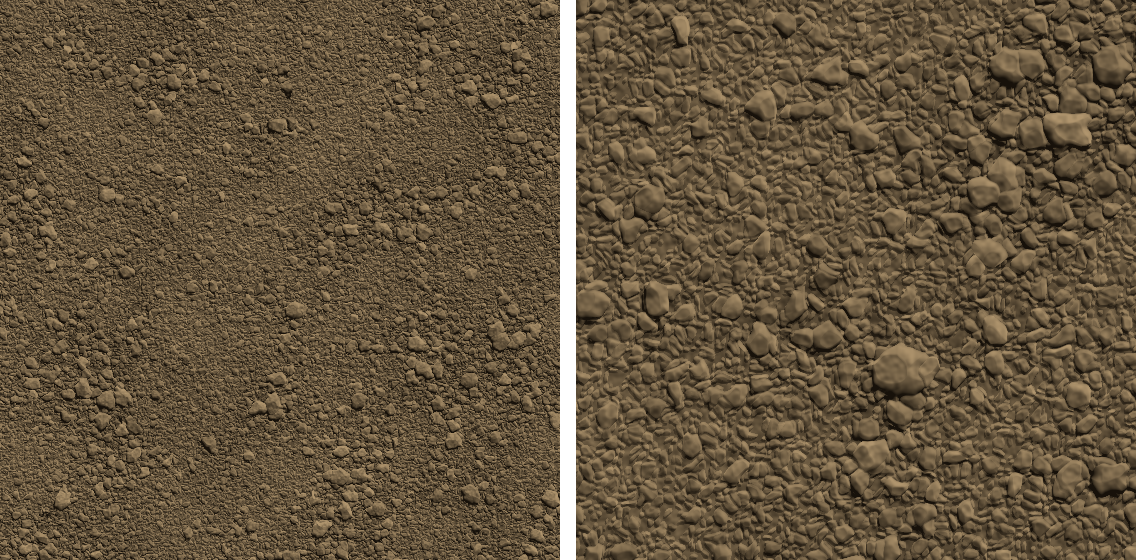
Left, the full canvas; right, a detail of the centre.
Give the GLSL for this texture, as a three.js fragment shader.

```glsl
varying vec2 vUv;

#define DARK vec3(0.090, 0.068, 0.040)
#define LIGHT vec3(0.690, 0.585, 0.430)
#define LIGHT_DIR vec2(0.42, 0.907)
#define LAYERS 5
#define COARSEST 30.0
#define LAYER_RATIO 1.6
#define RELIEF 0.85
#define SLOPE_STEP 0.0016
#define SHADOW_STEP 0.0050
#define BASE_TONE 0.535

float hash1(vec2 p) {
  vec3 q = fract(p.xyx * 0.1031);
  q += dot(q, q.yzx + 33.33);
  return fract((q.x + q.y) * q.z);
}

vec4 hash4(vec2 p) {
  vec4 q = fract(p.xyxy * vec4(0.1031, 0.1030, 0.0973, 0.1099));
  q += dot(q, q.wzxy + 33.33);
  return fract((q.xxyz + q.yzzw) * q.zywx);
}

float noise(vec2 p) {
  vec2 i = floor(p), f = fract(p);
  f = f * f * (3.0 - 2.0 * f);
  return mix(mix(hash1(i), hash1(i + vec2(1.0, 0.0)), f.x),
             mix(hash1(i + vec2(0.0, 1.0)), hash1(i + 1.0), f.x), f.y);
}

// Where the coarse stones gather, 0 to 1
float clusterMask(vec2 p) {
  float n = 0.45 * noise(p * 7.0 + 3.7) + 0.35 * noise(p * 15.0 + 19.1)
          + 0.2 * noise(p * 31.0 + 41.3);
  return smoothstep(0.27, 0.74, n);
}

// One angular stone: x = height in stone radii, y = 1 inside
vec2 stone(vec2 offset, float radius, float turn) {
  float angle = turn * 6.2832;
  vec2 axis = vec2(cos(angle), sin(angle));
  vec2 q = vec2(dot(offset, axis), dot(offset, vec2(-axis.y, axis.x))) / radius;
  q.y *= 1.0 + 0.5 * fract(turn * 13.7);
  float box = max(abs(q.x), abs(q.y));
  float d = mix(length(q), box, 0.4);
  d = max(d, dot(q, vec2(0.8, 0.75)) * 1.12);
  float dome = sqrt(max(1.0 - d * d, 0.0));
  float facet = 0.88 + 0.35 * q.x - 0.25 * q.y;
  return vec2(min(dome, facet), step(d, 1.0));
}

// Soil surface: x = height, y = tone of the topmost stone
vec2 soil(vec2 p, float cluster) {
  vec2 warp = vec2(noise(p * 110.0), noise(p * 110.0 + 57.0)) - 0.5;
  vec2 w = p + warp * 0.006;
  vec2 top = vec2(0.0, 0.4);
  float frequency = COARSEST;
  for (int i = 0; i < LAYERS; i++) {
    float fine = float(i) / float(LAYERS - 1);
    float density = mix(cluster * cluster * 0.5 + 0.02, 1.1, pow(fine, 1.5));
    vec2 g = w * frequency + float(i) * 7.31;
    vec2 cell = floor(g);
    for (int y = -1; y <= 1; y++) {
      for (int x = -1; x <= 1; x++) {
        vec2 id = cell + vec2(float(x), float(y));
        vec4 rnd = hash4(id + float(i) * 37.0 + 11.0);
        float vary = fract(rnd.x * 23.0 + rnd.y * 41.0);
        float radius = mix(0.28, 0.56, vary) * smoothstep(0.0, 0.14, density - rnd.w);
        if (radius > 0.05) {
          vec2 centre = id + 0.15 + 0.7 * rnd.xy;
          vec2 s = stone(g - centre, radius, rnd.z);
          float h = s.x * radius / frequency * RELIEF;
          if (s.y > 0.5 && h > top.x) top = vec2(h, fract(vary * 19.0 + rnd.z * 7.0));
        }
      }
    }
    frequency *= LAYER_RATIO;
  }
  top.x += 0.0011 * noise(p * 200.0) + 0.0008 * noise(p * 370.0);
  return top;
}

void main() {
  vec2 p = vUv;
  float cluster = clusterMask(p);
  vec2 here = soil(p, cluster);
  float ahead = soil(p + LIGHT_DIR * SLOPE_STEP, cluster).x;
  float beyond = soil(p + LIGHT_DIR * SHADOW_STEP, cluster).x;

  // Slope lighting, cast shadow and dark gaps between stones
  float slope = (here.x - ahead) / SLOPE_STEP * 1.25;
  float lit = slope / sqrt(1.0 + slope * slope);
  float shadow = smoothstep(0.0, 0.005, beyond - here.x - 0.0012);
  float gap = cluster * (1.0 - smoothstep(0.0008, 0.0045, here.x));

  // Tone of stones, fine grain and broad patches
  float tone = BASE_TONE + 0.33 * lit - 0.28 * shadow - 0.15 * gap;
  tone += 0.18 * (here.y - 0.5) + 0.09 * smoothstep(0.003, 0.010, here.x);
  tone += 0.20 * (noise(p * 330.0 + 7.0) - 0.5);
  tone += 0.08 * (noise(p * 7.0 + 71.0) - 0.5);

  gl_FragColor = vec4(mix(DARK, LIGHT, clamp(tone, 0.0, 1.0)), 1.0);
}
```
